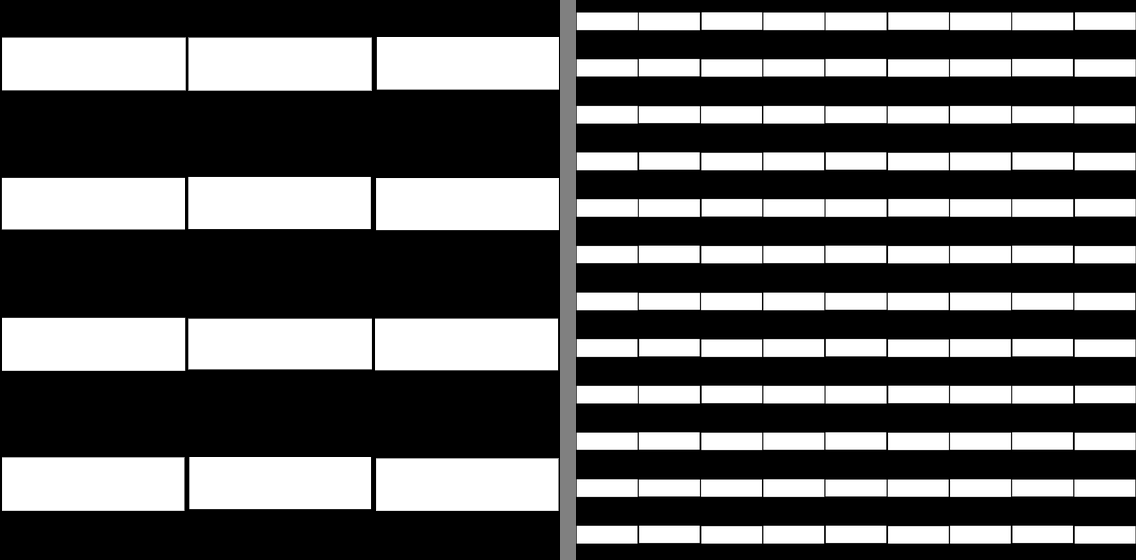
Left, the tile; right, the same tile 3 across and 3 down.
A three.js fragment shader for this pattern:

```glsl
varying vec2 vUv;

const vec2 REPEATS = vec2(3.0, 4.0);
const vec2 BAR_LOW = vec2(0.0047, 0.0892);
const vec2 BAR_HIGH = vec2(0.3302, 0.1826);
const float EDGE_WOBBLE = 0.0017;
const float EDGE_SOFTNESS = 0.001;
const vec3 GROUND_COLOR = vec3(0.0);
const vec3 BAR_COLOR = vec3(1.0);

vec2 hash22(vec2 p) {
  vec3 q = fract(p.xyx * vec3(0.1031, 0.1030, 0.0973));
  q += dot(q, q.yzx + 33.33);
  return fract((q.xx + q.yz) * q.zy);
}

// Signed offset, different for every cell and seed
vec2 wobble(vec2 cell, float seed, float amount) {
  return (hash22(cell + seed) * 2.0 - 1.0) * amount;
}

// Signed distance to an axis-aligned box given by two corners
float boxDistance(vec2 p, vec2 low, vec2 high) {
  vec2 d = max(low - p, p - high);
  return length(max(d, 0.0)) + min(max(d.x, d.y), 0.0);
}

float fillMask(float dist, float softness) {
  return 1.0 - smoothstep(-softness, softness, dist);
}

void main() {
  vec2 grid = vUv * REPEATS;
  vec2 cell = mod(floor(grid), REPEATS);
  vec2 local = fract(grid) / REPEATS;

  // Each bar has slightly shifted edges
  vec2 low = BAR_LOW + wobble(cell, 7.0, EDGE_WOBBLE);
  vec2 high = BAR_HIGH + wobble(cell, 31.0, EDGE_WOBBLE);

  float bar = fillMask(boxDistance(local, low, high), EDGE_SOFTNESS);
  gl_FragColor = vec4(mix(GROUND_COLOR, BAR_COLOR, bar), 1.0);
}
```
